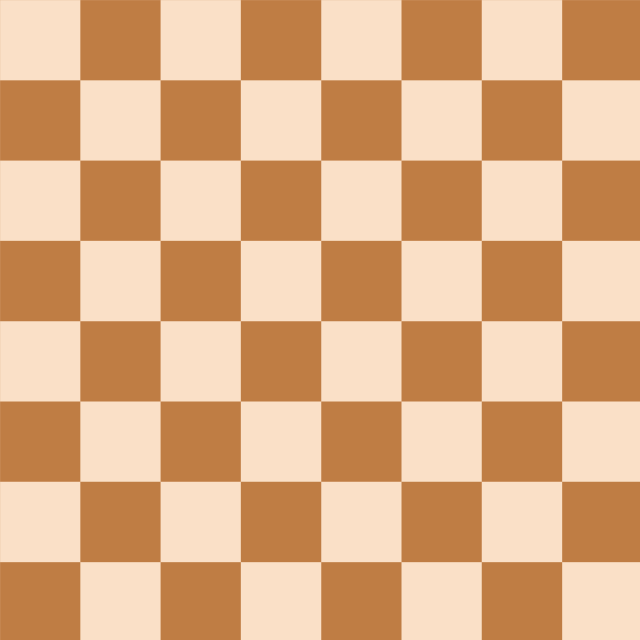
This pattern is drawn by a Shadertoy shader. Its source:

```glsl
// Two-tone checkerboard of flat cream and caramel squares, about eight by eight.

const float SQUARE_SIZE = 0.12547;             // side of a square, in canvas heights
const float EDGE_PIXELS = 1.2;                 // width of the edge smoothing
const vec3 CREAM = vec3(0.980, 0.878, 0.780);
const vec3 CARAMEL = vec3(0.750, 0.490, 0.265);

// Signed distance to the nearest grid line: positive in even cells, negative in odd.
vec2 stripeDistance(vec2 cell) {
    return 0.5 - abs(mod(cell + 0.5, 2.0) - 1.0);
}

// Smoothed checker: +1 where column and row parity agree, -1 elsewhere.
float checker(vec2 cell, float edgeWidth) {
    vec2 stripes = clamp(2.0 * stripeDistance(cell) / edgeWidth, -1.0, 1.0);
    return stripes.x * stripes.y;
}

void mainImage(out vec4 fragColor, in vec2 fragCoord) {
    // Grid anchored at the top left, so the last row and column are trimmed
    vec2 fromTopLeft = vec2(fragCoord.x, iResolution.y - fragCoord.y) / iResolution.y;
    float edgeWidth = EDGE_PIXELS / (iResolution.y * SQUARE_SIZE);

    float parity = checker(fromTopLeft / SQUARE_SIZE, edgeWidth);
    fragColor = vec4(mix(CARAMEL, CREAM, 0.5 + 0.5 * parity), 1.0);
}
```
